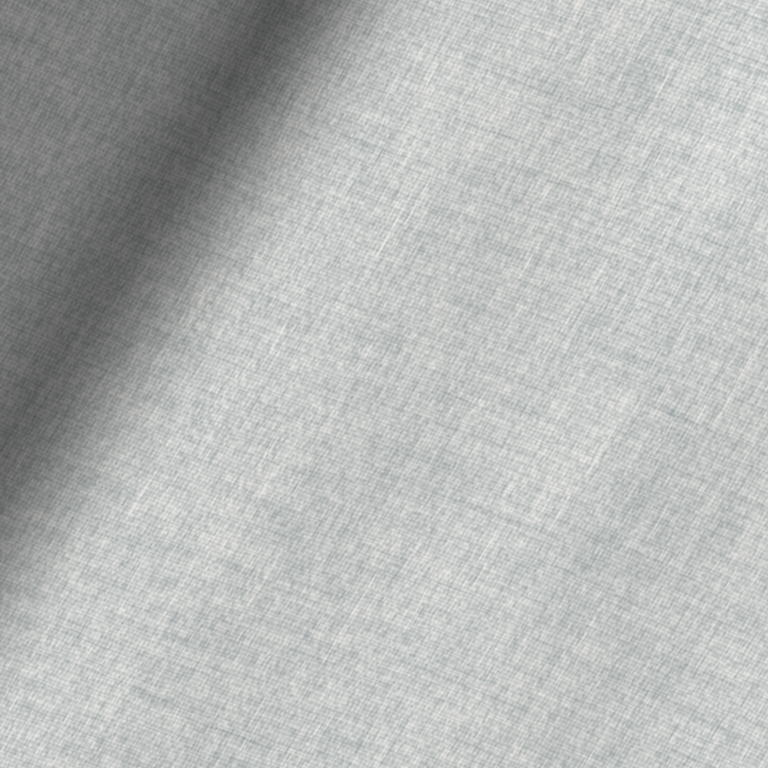
Give the GLSL for this texture, as a WebGL 2 fragment shader.

```glsl
#version 300 es
precision highp float;

#define WARP_COUNT 190.0
#define WEFT_COUNT 175.0
#define WARP_NORMAL vec2(0.866, -0.500)
#define WEFT_NORMAL vec2(0.366, 0.931)
#define RIDGE_DEPTH 0.15
#define FIBRE_DEPTH 0.82
#define YARN_DEPTH 0.38
#define SLUB_DEPTH 0.30
#define FOLD_POINT vec2(0.378, 1.0)
#define FOLD_NORMAL vec2(0.85, -0.527)
#define COOL_YARN vec3(0.888, 0.916, 0.914)
#define PALE_YARN vec3(1.096, 1.096, 1.082)

uniform vec2 u_resolution;
out vec4 fragColor;

float hash(vec2 p) {
    return fract(sin(dot(p, vec2(127.1, 311.7))) * 43758.5453);
}

float valueNoise(vec2 p) {
    vec2 cell = floor(p);
    vec2 f = fract(p);
    f = f * f * (3.0 - 2.0 * f);
    float low = mix(hash(cell), hash(cell + vec2(1.0, 0.0)), f.x);
    float high = mix(hash(cell + vec2(0.0, 1.0)), hash(cell + 1.0), f.x);
    return mix(low, high, f.y);
}

// Soft light over the draped cloth, with one deep diagonal fold
float drapeLight(vec2 uv) {
    float s = dot(uv - FOLD_POINT, FOLD_NORMAL);
    float light = 0.378;
    light += 0.105 * smoothstep(0.0, 0.14, -s);
    light += 0.40 * smoothstep(-0.02, 0.175, s);
    light -= 0.04 * exp(-s * s * 500.0) * smoothstep(0.6, 1.0, uv.y);
    light += 0.014 * cos((s - 0.21) * 16.1) * smoothstep(0.1, 0.2, s);
    light += 0.035 * smoothstep(0.4, 1.0, uv.y) * smoothstep(0.6, 1.0, uv.x);
    return light;
}

// Thread coordinates: x counts warp yarns, y counts weft yarns
vec2 threadSpace(vec2 uv) {
    vec2 p = vec2(dot(uv, WARP_NORMAL), dot(uv, WEFT_NORMAL));
    p += vec2(0.004 * sin(p.y * 5.0 + 1.0), 0.006 * sin(p.x * 6.0 + 2.0));
    return p * vec2(WARP_COUNT, WEFT_COUNT);
}

// Share of pale yarn, centred on one half
float yarnTone(vec2 q, float detail) {
    // Crossing ridges, slightly displaced by the twist of each yarn
    vec2 twist = vec2(valueNoise(q * vec2(0.5, 0.25)), valueNoise(q * vec2(0.25, 0.5) + 7.0));
    vec2 ridge = cos(6.28318 * (q + 0.7 * twist));
    float fine = RIDGE_DEPTH * (ridge.x + ridge.y);

    // Short loose fibres lying along the warp
    fine += FIBRE_DEPTH * (valueNoise(q * vec2(1.8, 1.1) + 31.0) - 0.5);
    float tone = 0.5 + detail * fine;

    // Uneven colour along single yarns
    float warp = valueNoise(q * vec2(1.0, 0.09) + 57.0) - 0.5;
    float weft = valueNoise(q * vec2(0.07, 1.0) + 83.0) - 0.5;
    tone += YARN_DEPTH * (warp + weft);

    // Occasional pale warp slubs and cool weft slubs
    float paleSlub = smoothstep(0.82, 1.0, valueNoise(q * vec2(0.9, 0.06) + 11.0));
    float coolSlub = smoothstep(0.82, 1.0, valueNoise(q * vec2(0.04, 0.8) + 19.0));
    tone += SLUB_DEPTH * (paleSlub - coolSlub);

    // Faint broad streaks that follow both thread directions
    tone += 0.10 * (valueNoise(q * vec2(0.22, 0.035) + 43.0) - 0.5);
    tone += 0.10 * (valueNoise(q * vec2(0.03, 0.20) + 71.0) - 0.5);
    return tone;
}

void main() {
    vec2 uv = gl_FragCoord.xy / u_resolution;

    // Fade the finest detail when threads become narrower than a pixel
    float threadsPerPixel = WARP_COUNT / min(u_resolution.x, u_resolution.y);
    float detail = 1.0 - smoothstep(0.5, 1.1, threadsPerPixel);

    float tone = clamp(yarnTone(threadSpace(uv), detail), -0.4, 1.3);
    vec3 color = drapeLight(uv) * mix(COOL_YARN, PALE_YARN, tone);
    fragColor = vec4(clamp(color, 0.0, 1.0), 1.0);
}
```
